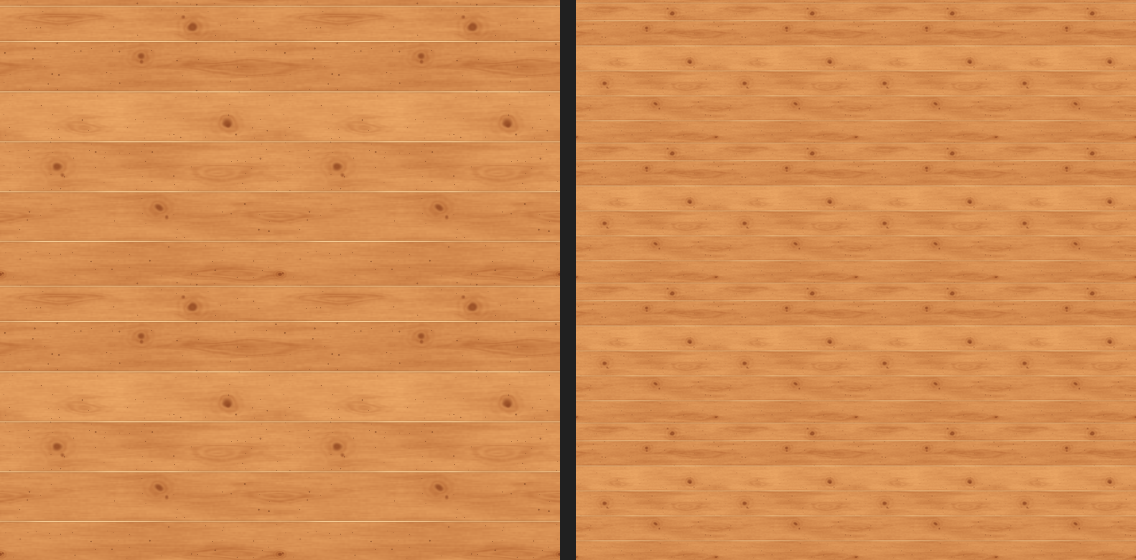
Left: one tile. Right: repeated 2 by 2.
Reproduce this texture procedurally as a Shadertoy shader.

```glsl
const float TILES = 2.0;
const int PLANKS = 6;
const float SEAM_HALF_WIDTH = 0.0018;
const float SPECK_GRID = 36.0;

const vec3 DARK_WOOD = vec3(0.73, 0.42, 0.21);
const vec3 LIGHT_WOOD = vec3(0.91, 0.64, 0.385);
const vec3 KNOT_BROWN = vec3(0.56, 0.27, 0.12);
const vec3 SPECK_BROWN = vec3(0.50, 0.27, 0.13);
const vec3 SEAM_CREAM = vec3(0.98, 0.82, 0.60);

// Plank layout within one tile, from the bottom up
const float EDGE[7] = float[](-0.022, 0.138, 0.315, 0.4935, 0.672, 0.8516, 0.978);
const float TONE[6] = float[](0.59, 0.68, 0.72, 0.86, 0.60, 0.69);
// Knot: x, height above the plank edge, radius
const vec3 KNOT[6] = vec3[](
    vec3(0.000, 0.042, 0.008), vec3(0.565, 0.122, 0.018), vec3(0.203, 0.091, 0.021),
    vec3(0.812, 0.063, 0.021), vec3(0.503, 0.128, 0.017), vec3(0.687, 0.052, 0.019));
// Offset of the smaller knot beside each knot
const vec2 SIDE_KNOT[6] = vec2[](
    vec2(0.010, 0.004), vec2(0.030, -0.035), vec2(0.020, -0.032),
    vec2(0.003, -0.006), vec2(0.002, -0.020), vec2(-0.031, 0.036));
// Dark heartwood streak: x, height as a share of the plank, half length
const vec3 STREAK[6] = vec3[](
    vec3(0.82, 0.28, 0.22), vec3(0.99, 0.55, 0.27), vec3(0.78, 0.37, 0.24),
    vec3(0.30, 0.30, 0.10), vec3(0.85, 0.50, 0.28), vec3(0.20, 0.63, 0.26));

float hash(vec2 p) {
    return fract(sin(dot(p, vec2(127.1, 311.7))) * 43758.5453);
}

// Value noise that wraps along x after a whole number of cells
float noise(vec2 p, float period, float seed) {
    vec2 cell = floor(p);
    vec2 f = fract(p);
    f = f * f * (3.0 - 2.0 * f);
    float left = mod(cell.x, period);
    float right = mod(cell.x + 1.0, period);
    float y = cell.y + seed * 17.0;
    return mix(mix(hash(vec2(left, y)), hash(vec2(right, y)), f.x),
               mix(hash(vec2(left, y + 1.0)), hash(vec2(right, y + 1.0)), f.x), f.y);
}

float grainNoise(vec2 p, vec2 cells, float seed) {
    return noise(p * cells, cells.x, seed);
}

float wrapOffset(float x) {
    return fract(x + 0.5) - 0.5;
}

float disc(float distance, float radius, float soft) {
    return 1.0 - smoothstep(radius - soft, radius + soft, distance);
}

// Lens of nested growth lines with a ragged outline
float streakMask(vec2 q, float ragged) {
    float r = length(q) + 0.7 * (ragged - 0.5);
    return (1.0 - smoothstep(0.55, 1.0, r)) * (0.7 + 0.3 * sin(r * 17.0));
}

float speckMask(vec2 p, float pixel) {
    vec2 cell = floor(p * SPECK_GRID);
    vec2 centre = 0.2 + 0.6 * vec2(hash(cell + 3.1), hash(cell + 7.7));
    vec2 delta = (fract(p * SPECK_GRID) - centre) / SPECK_GRID;
    float pick = hash(cell + 11.3);
    float radius = mix(0.0012, 0.0035, pow(hash(cell + 19.9), 3.0));
    return step(0.82, pick) * disc(length(delta), radius, 0.5 * pixel);
}

void mainImage(out vec4 fragColor, in vec2 fragCoord) {
    vec2 tile = fract(fragCoord / iResolution.xy * TILES);
    float pixel = TILES / iResolution.y;
    float y = fract(tile.y - EDGE[0]) + EDGE[0];

    int plank = 0;
    for (int i = 1; i < PLANKS; i++) {
        if (y >= EDGE[i]) plank = i;
    }
    float seed = float(plank) + 1.0;
    float height = EDGE[plank + 1] - EDGE[plank];
    vec2 local = vec2(tile.x, y - EDGE[plank]);

    // Knots, with the grain bending around them
    vec3 knot = KNOT[plank];
    vec2 delta = vec2(wrapOffset(local.x - knot.x), local.y - knot.y);
    float wobble = grainNoise(local, vec2(45.0), seed) - 0.5;
    float r = length(delta * vec2(0.85, 1.0)) / knot.z + 0.6 * wobble;
    float sideR = length(delta - SIDE_KNOT[plank]) / (0.5 * knot.z) + 0.8 * wobble;
    float halo = exp(-0.22 * r * r);
    vec2 grain = vec2(local.x, local.y - 0.6 * delta.y * halo);

    // Broad tone, fibres and fine pores
    float shade = TONE[plank];
    shade += 0.24 * (grainNoise(local, vec2(5.0, 9.0), seed) - 0.5);
    shade += 0.16 * (grainNoise(grain, vec2(7.0, 90.0), seed) - 0.5);
    shade += 0.14 * (grainNoise(grain, vec2(30.0, 210.0), seed) - 0.5);
    shade += 0.10 * (grainNoise(local, vec2(110.0), seed) - 0.5);

    // Heartwood streaks
    vec3 streak = STREAK[plank];
    vec2 q = vec2(wrapOffset(local.x - streak.x) / streak.z,
                  (grain.y / height - streak.y) / 0.24);
    float ragged = grainNoise(grain, vec2(9.0, 45.0), seed + 9.0);
    shade -= 0.30 * streakMask(q, ragged);
    shade -= 0.16 * smoothstep(0.58, 0.85, grainNoise(grain, vec2(4.0, 32.0), seed + 5.0));

    // Knot halo and rings
    shade -= halo * (0.28 + 0.14 * sin(r * 6.0));
    vec3 colour = mix(DARK_WOOD, LIGHT_WOOD, shade);
    colour = mix(colour, KNOT_BROWN, 0.70 * disc(r, 0.65, 0.45));
    colour = mix(colour, KNOT_BROWN, 0.60 * disc(sideR, 0.70, 0.50));
    colour = mix(colour, SPECK_BROWN, 0.55 * speckMask(tile, pixel));

    // Pale seams of uneven brightness with a faint shadow
    float above = local.y;
    float below = height - local.y;
    float seam = mod(float(plank) + step(below, above), float(PLANKS));
    float gap = min(above, below);
    float wear = smoothstep(0.25, 0.6, noise(vec2(tile.x * 4.0, 0.0), 4.0, seam + 31.0));
    colour *= 1.0 - 0.07 * disc(gap, 0.005, 0.004);
    colour = mix(colour, SEAM_CREAM,
                 mix(0.50, 0.95, wear) * disc(gap, SEAM_HALF_WIDTH, 0.5 * pixel));

    fragColor = vec4(colour, 1.0);
}
```
